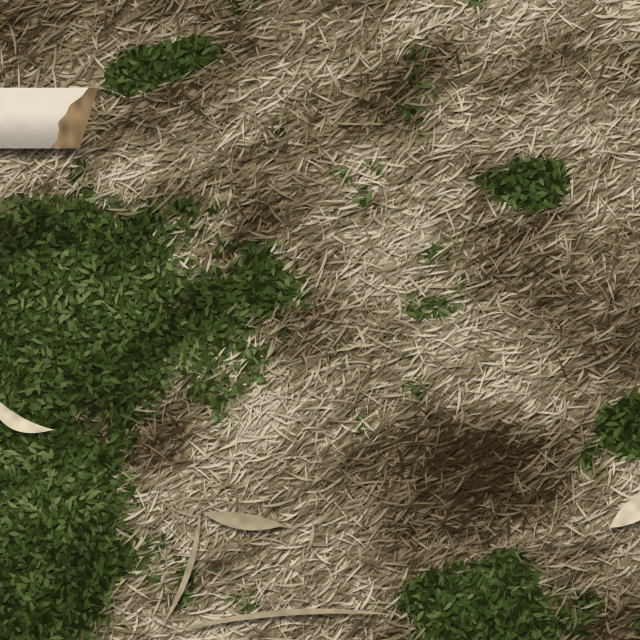
A Shadertoy shader for this texture:

```glsl
// Dry, wind-combed lawn with clover patches, a broken pale tube and fallen leaves.
// Noise and soft ellipses zone the ground; layers of jittered cells then scatter
// tapered, bent blades, each with a small shadow, over dark soil.

const vec3 SOIL = vec3(0.22, 0.17, 0.10);
const vec3 THATCH = vec3(0.52, 0.465, 0.345);
const vec3 STRAW = vec3(0.87, 0.81, 0.70);
const vec3 DEEP_GREEN = vec3(0.11, 0.13, 0.05);
const vec3 LEAF_GREEN = vec3(0.25, 0.32, 0.14);
const vec3 PALE_GREEN = vec3(0.52, 0.57, 0.36);
const vec3 CREAM = vec3(0.87, 0.83, 0.76);
const vec3 TAN = vec3(0.60, 0.50, 0.36);

float hash(vec2 p) {
    return fract(sin(dot(p, vec2(127.1, 311.7))) * 43758.545);
}

float noise(vec2 p) {
    vec2 i = floor(p), f = fract(p);
    f = f * f * (3.0 - 2.0 * f);
    return mix(mix(hash(i), hash(i + vec2(1, 0)), f.x),
               mix(hash(i + vec2(0, 1)), hash(i + vec2(1, 1)), f.x), f.y);
}

float fbm(vec2 p) {
    float sum = 0.0, amp = 0.53;
    for (int i = 0; i < 4; i++) {
        sum += amp * noise(p);
        p = p * 2.03 + 17.3;
        amp *= 0.5;
    }
    return sum;
}

vec2 rotate(vec2 p, float a) {
    float c = cos(a), s = sin(a);
    return vec2(c * p.x + s * p.y, c * p.y - s * p.x);
}

// 1 at the centre of an ellipse, 0 on its rim, negative outside
float blob(vec2 p, vec2 centre, vec2 radius) {
    return max(1.0 - length((p - centre) / radius), -1.0);
}

// Coverage of a tapered blade; size = half length, half width
float blade(vec2 p, float angle, vec2 size, float bend, float soft) {
    p = rotate(p, angle);
    float x = p.x / size.x;
    float y = p.y - bend * (x * x - 0.4);
    float d = abs(y) - size.y * (1.0 - x * x);
    return smoothstep(soft, -soft, d) * step(abs(x), 1.15);
}

float greenZone(vec2 p) {
    float g = blob(p, vec2(0.10, 0.50), vec2(0.34, 0.22));
    g = max(g, blob(p, vec2(0.04, 0.20), vec2(0.22, 0.34)));
    g = max(g, blob(p, vec2(0.41, 0.56), vec2(0.15, 0.12)) - 0.40);
    g = max(g, blob(p, vec2(0.25, 0.90) + vec2(0.0, 0.3 * (p.x - 0.25)), vec2(0.11, 0.04)));
    g = max(g, blob(p, vec2(0.76, 0.04), vec2(0.18, 0.10)));
    g = max(g, blob(p, vec2(0.82, 0.71), vec2(0.07, 0.05)));
    g = max(g, blob(p, vec2(0.99, 0.34), vec2(0.06, 0.06)));
    g = max(g, 1.2 * (fbm(p * 11.0 + 40.0) - 0.72));
    return smoothstep(-0.06, 0.42, g + 0.75 * (fbm(p * 15.0) - 0.5));
}

float dryZone(vec2 p) {
    float d = fbm(rotate(p, 0.5) * vec2(6.0, 13.0) + 8.0);
    d += 0.35 * max(blob(p, vec2(0.43, 0.35), vec2(0.20, 0.12)), 0.0);
    d += 0.35 * max(blob(p, vec2(0.82, 0.38), vec2(0.15, 0.11)), 0.0);
    d += 0.30 * max(blob(p, vec2(0.56, 0.72), vec2(0.18, 0.12)), 0.0);
    return d - 0.60 * max(blob(p, vec2(0.65, 0.27), vec2(0.27, 0.14)), 0.0);
}

vec3 ramp(vec3 low, vec3 mid, vec3 high, float t) {
    return mix(mix(low, mid, smoothstep(0.0, 0.5, t)), high, smoothstep(0.45, 1.05, t));
}

// One layer of scattered blades: long straw, or short broad leaves where green
vec3 bladeLayer(vec3 col, vec2 p, float cells, float green, float dry, float seed, float soft) {
    vec2 g = rotate(p, 0.5 + seed) * cells;
    for (int k = 0; k < 9; k++) {
        vec2 id = floor(g) + vec2(k % 3, k / 3) - 1.0;
        vec2 key = id + seed * 37.0;
        float h = hash(key), r = hash(key + 5.7), s = hash(key + 11.3);
        vec2 q = rotate(g - id - vec2(r, s), -0.5 - seed) / cells;
        float pick = 0.03 + 0.85 * hash(key + 23.9);
        float isGreen = step(pick, green);
        float present = smoothstep(0.0, 0.08, abs(green - pick));
        float turn = 2.0 * s - 1.0;
        float flow = 0.48 + 1.2 * (noise(id / cells * 8.0 + seed) - 0.5);
        float angle = mix(flow + 0.4 * turn + 1.1 * turn * turn * turn, 6.28 * h, isGreen);
        vec2 size = mix(vec2((0.45 + 0.5 * r) / cells, 0.0011 + 0.0014 * h),
                        vec2(0.006 + 0.005 * r, 0.0022 + 0.0022 * s), isGreen);
        float bend = (h - 0.5) * size.x * 0.35;
        float shade = blade(q + vec2(-0.001, 0.0032), angle, size, bend, soft * 1.6);
        float cover = blade(q, angle, size, bend, soft);
        float mottle = fract(h * 7.0 + r);
        float tone = 0.20 + 0.72 * mottle + 1.15 * (dry - 0.5);
        vec3 straw = ramp(SOIL, THATCH, STRAW, tone);
        vec3 leaf = ramp(DEEP_GREEN, LEAF_GREEN, PALE_GREEN, 0.10 + 0.72 * mottle + 0.7 * (dry - 0.5));
        col = mix(col * (1.0 - 0.26 * shade * present), mix(straw, leaf, isGreen), cover * 0.88 * present);
    }
    return col;
}

// Broken tube entering from the left, lit from above
vec3 tube(vec3 col, vec2 p, float soft) {
    float v = (p.y - 0.768) / 0.095;
    float ragged = 0.012 * (noise(vec2(v * 7.0, 3.0)) - 0.5);
    float body = smoothstep(soft, -soft, abs(p.y - 0.8155) - 0.0475);
    float rim = smoothstep(soft, -soft, p.x - 0.125 - 0.028 * v);
    float wall = smoothstep(soft, -soft, p.x - 0.085 - 0.055 * v * v - ragged);
    float shadow = smoothstep(0.02, 0.0, abs(p.y - 0.766)) * smoothstep(0.16, 0.10, p.x);
    vec3 inside = TAN * (0.70 + 0.4 * noise(p * vec2(90.0, 50.0)));
    vec3 skin = CREAM * (0.74 + 0.32 * smoothstep(0.0, 0.65, v) - 0.03 * noise(p * 60.0));
    return mix(col * (1.0 - 0.6 * shadow), mix(inside, skin, wall), body * rim);
}

vec3 litter(vec3 col, vec2 p, float angle, vec2 size, float bend, vec3 tint, float soft) {
    float shade = blade(p + vec2(-0.002, 0.006), angle, size, bend, soft * 3.0);
    float cover = blade(p, angle, size, bend, soft);
    return mix(col * (1.0 - 0.45 * shade), tint * (0.88 + 0.2 * noise(p * 80.0)), cover);
}

void mainImage(out vec4 fragColor, in vec2 fragCoord) {
    vec2 p = fragCoord / iResolution.y;
    float soft = max(0.0013, 0.6 / iResolution.y);
    float green = greenZone(p), dry = dryZone(p);

    // Soil with streaks along the lie of the grass
    float streak = fbm(rotate(p, 0.5) * vec2(45.0, 150.0));
    vec3 col = mix(ramp(SOIL, THATCH, STRAW, streak - 0.05 + 0.9 * (dry - 0.5)),
                   mix(DEEP_GREEN, LEAF_GREEN, streak * 0.8), green);

    // Fine thatch first, long loose blades last
    for (int i = 0; i < 8; i++) {
        float k = float(i);
        col = bladeLayer(col, p, mix(72.0, 32.0, k / 7.0), green, dry, 0.37 * k, soft);
    }

    // Fallen leaves, a bent twig and the tube
    vec3 bark = mix(THATCH, STRAW, 0.45);
    col = litter(col, p - vec2(0.29, 0.11), 1.25, vec2(0.095, 0.005), 0.012, bark, soft);
    col = litter(col, p - vec2(0.44, 0.035), 0.08, vec2(0.18, 0.005), -0.018, bark, soft);
    col = litter(col, p - vec2(0.38, 0.187), -0.15, vec2(0.065, 0.013), 0.004, bark, soft);
    col = litter(col, p - vec2(0.025, 0.350), -0.55, vec2(0.062, 0.012), 0.022, STRAW, soft);
    col = litter(col, p - vec2(1.0, 0.208), 0.6, vec2(0.058, 0.018), 0.0, STRAW, soft);
    fragColor = vec4(tube(col, p, soft), 1.0);
}
```
